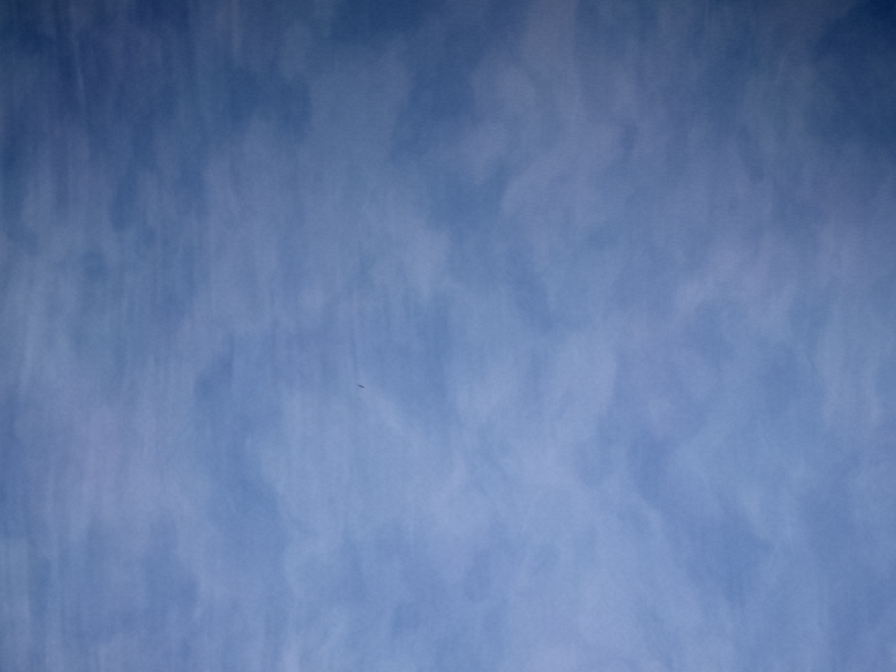
This texture is drawn by a Shadertoy shader. Its source:

```glsl
// Blue limewashed wall: soft small washes, upright brush streaks, fine grain, dim corners.

const vec3 SHADE_BLUE = vec3(0.188, 0.272, 0.420);
const vec3 LIGHT_BLUE = vec3(0.508, 0.610, 0.795);
const vec3 PIGMENT_TINT = vec3(-0.050, -0.012, 0.032);  // pure pigment against grey wash
const vec3 WARM_TINT = vec3(0.016, -0.006, 0.002);      // faint pink to green drift
const vec2 LIGHT_CENTRE = vec2(0.60, 0.17);
const vec2 LIGHT_FALLOFF = vec2(0.95, 1.22);
const float LIGHT_LEVEL = 0.95;
const float BROAD_DEPTH = 0.11;
const float DAB_DEPTH = 0.10;
const float FLECK_DEPTH = 0.07;
const float STREAK_DEPTH = 0.22;
const float SCRATCH_DEPTH = 0.12;
const float GRAIN_DEPTH = 0.065;
const float GRAIN_CELLS = 330.0;
const int SCRATCH_COUNT = 26;

float hash(vec2 p) {
    return fract(sin(dot(p, vec2(127.1, 311.7))) * 43758.55);
}

float noise(vec2 p) {
    vec2 cell = floor(p);
    vec2 f = fract(p);
    f = f * f * (3.0 - 2.0 * f);
    float low = mix(hash(cell), hash(cell + vec2(1.0, 0.0)), f.x);
    float high = mix(hash(cell + vec2(0.0, 1.0)), hash(cell + vec2(1.0, 1.0)), f.x);
    return mix(low, high, f.y);
}

float fbm(vec2 p) {
    float sum = 0.0;
    float weight = 0.5;
    for (int i = 0; i < 5; i++) {
        sum += weight * noise(p);
        p = mat2(0.8, 0.6, -0.6, 0.8) * p * 2.03 + 7.3;
        weight *= 0.5;
    }
    return sum / 0.97;
}

// Short tapered strokes, mostly upright, scattered over the wall
float scratches(vec2 p, float aspect) {
    float sum = 0.0;
    for (int i = 0; i < SCRATCH_COUNT; i++) {
        float id = float(i);
        vec2 centre = vec2(hash(vec2(id, 1.0)) * aspect, hash(vec2(id, 2.0)));
        float halfLength = mix(0.015, 0.055, hash(vec2(id, 3.0)));
        float lean = mix(-0.25, 0.45, hash(vec2(id, 4.0)));
        vec2 d = p - centre;
        float along = d.y / halfLength;
        float across = d.x - lean * d.y - 3.0 * d.y * d.y;
        float taper = max(1.0 - along * along, 0.0);
        float strength = mix(0.2, 1.0, hash(vec2(id, 5.0)));
        sum += strength * taper * smoothstep(0.005, 0.0, abs(across));
    }
    return sum;
}

void mainImage(out vec4 fragColor, in vec2 fragCoord) {
    vec2 uv = fragCoord / iResolution.xy;
    float aspect = iResolution.x / iResolution.y;
    vec2 p = fragCoord / iResolution.y;

    // Broad light, brightest low and right of centre, dim at the upper right
    vec2 away = uv - LIGHT_CENTRE;
    float light = LIGHT_LEVEL - dot(LIGHT_FALLOFF, away * away);
    light -= 0.22 * smoothstep(0.65, 1.0, uv.x) * smoothstep(0.5, 0.85, uv.y);

    // Overlapping washes, from broad clouds to small dabs
    vec2 warp = vec2(fbm(p * 6.0 + 3.1), fbm(p * 6.0 + 19.7)) - 0.5;
    vec2 q = p + 0.10 * warp;
    float broad = smoothstep(0.28, 0.72, fbm(q * vec2(5.0, 3.5) + 11.0)) - 0.5;
    float dabs = smoothstep(0.38, 0.62, fbm(q * vec2(11.0, 7.0) + 31.0)) - 0.5;
    float flecks = smoothstep(0.36, 0.64, fbm(q * vec2(24.0, 14.0) + 53.0)) - 0.5;

    // Dry brush marks, stronger to the left
    vec2 brush = p + vec2(0.02 * warp.x + 0.02 * sin(p.y * 6.0 + p.x * 5.0), 0.0);
    float streaks = 0.55 * noise(brush * vec2(45.0, 5.0)) + 0.45 * noise(brush * vec2(120.0, 11.0)) - 0.5;
    float brushed = smoothstep(0.40, 0.65, fbm(p * 4.0 + 47.0));
    brushed = (0.25 + 0.75 * brushed) * mix(1.0, 0.5, smoothstep(0.3, 0.65, uv.x));

    // Fine plaster grain
    float grain = noise(p * GRAIN_CELLS) + 0.5 * noise(p * GRAIN_CELLS * 0.47) - 0.75;

    float tone = light + BROAD_DEPTH * broad + DAB_DEPTH * dabs + FLECK_DEPTH * flecks;
    tone += STREAK_DEPTH * brushed * streaks;
    tone += SCRATCH_DEPTH * scratches(p, aspect) * (0.3 + 0.7 * brushed);
    tone += GRAIN_DEPTH * grain;

    // Hue drifts with the washes
    vec3 wall = mix(SHADE_BLUE, LIGHT_BLUE, tone);
    float pigment = -0.40 * broad - 0.40 * dabs - 0.20 * flecks - 0.3 * brushed * streaks;
    wall += PIGMENT_TINT * pigment;
    wall += WARM_TINT * 2.0 * (fbm(p * 6.0 + 71.0) - 0.5);

    // One small dark nick
    vec2 nick = p - vec2(0.403 * aspect, 0.425);
    nick.y += 0.4 * nick.x;
    wall *= 1.0 - 0.30 * smoothstep(1.0, 0.2, length(nick / vec2(0.007, 0.0025)));

    fragColor = vec4(clamp(wall, 0.0, 1.0), 1.0);
}
```
